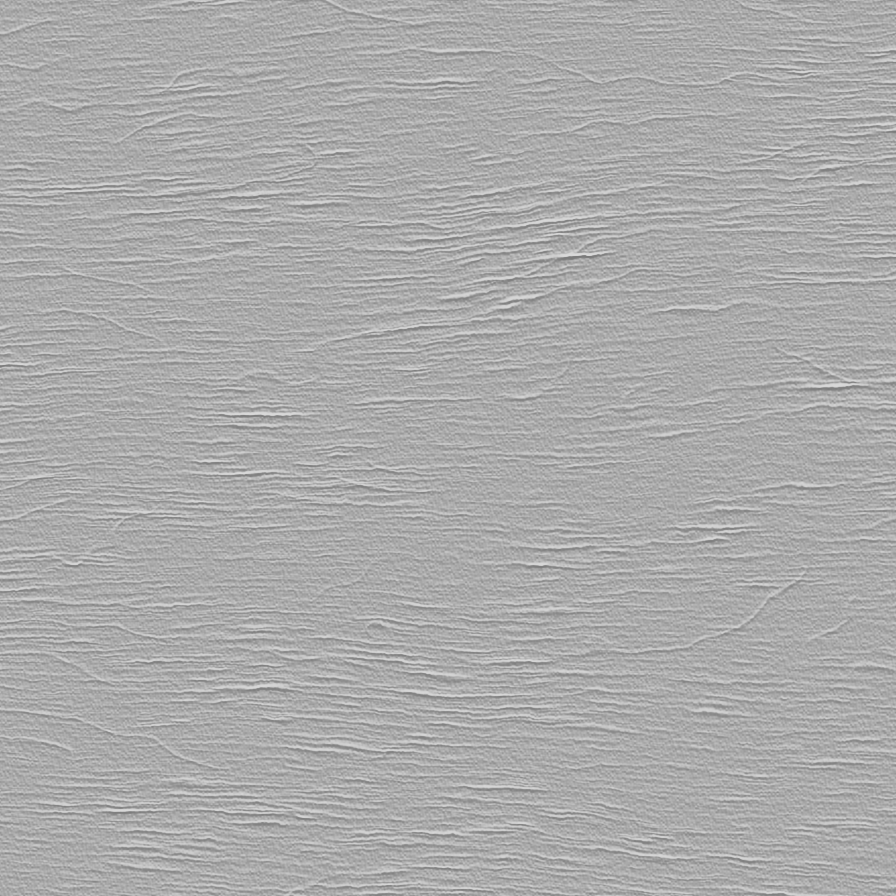
Reproduce this texture map procedurally as a WebGL 1 fragment shader.

```glsl
precision highp float;
uniform vec2 u_resolution;

#define BASE_GREY 0.664
#define RELIEF 0.135
#define FINE_RELIEF 0.085
#define RING_RELIEF 0.13
#define GRAIN_RELIEF 0.125
#define FIBRE_GRID vec2(14.0, 120.0)
#define FINE_GRID vec2(30.0, 190.0)
#define RING_COUNT 17.0
#define GRAIN_SCALE 440.0
#define MAX_CONTRAST 0.2

float hash(vec2 p) {
  vec3 q = fract(p.xyx * vec3(0.1031, 0.1030, 0.0973));
  q += dot(q, q.yzx + 33.33);
  return fract((q.x + q.y) * q.z);
}

float noise(vec2 p) {
  vec2 cell = floor(p);
  vec2 f = p - cell;
  f = f * f * (3.0 - 2.0 * f);
  float low = mix(hash(cell), hash(cell + vec2(1.0, 0.0)), f.x);
  float high = mix(hash(cell + vec2(0.0, 1.0)), hash(cell + 1.0), f.x);
  return mix(low, high, f.y);
}

// Light on a thin ridge seen from above: bright upper flank, dimmer lower flank
float flank(float s) {
  return s * exp(0.5 - 0.5 * s * s) * (s > 0.0 ? 1.1 : 0.85);
}

// Bends the fibres: rising in the upper part, falling in the lower part
vec2 bendGrain(vec2 p) {
  float y = p.y - 0.06 * (p.x - 0.5) * sin(4.0 * (p.y - 0.38));
  y += 0.004 * sin(8.0 * p.x + 7.0 * p.y) + 0.002 * sin(17.0 * p.x - 11.0 * p.y + 2.0);
  y += 0.009 * noise(p * vec2(4.0, 12.0) + 7.0);
  y += 0.0036 * noise(p * vec2(26.0, 46.0) + 19.0);
  y += 0.0019 * noise(p * vec2(85.0, 110.0) + 31.0);
  y += 0.0011 * noise(p * vec2(210.0, 190.0) + 43.0);
  return vec2(p.x, y);
}

// Cellular fibres: one tapered ridge of random length per stretched cell
float fibres(vec2 p, vec2 grid, float width, float seed) {
  vec2 q = p * grid;
  vec2 home = floor(q);
  float light = 0.0;
  for (int j = -1; j <= 1; j++) {
    for (int i = -1; i <= 1; i++) {
      vec2 cell = home + vec2(float(i), float(j));
      vec2 key = cell + seed;
      vec2 offset = q - cell - vec2(hash(key), hash(key + 57.3));
      float reach = mix(0.2, 1.0, hash(key + 113.7));
      float along = offset.x / reach;
      float taper = max(0.0, 1.0 - along * along);
      float pick = hash(key + 171.1);
      float strength = mix(0.25, 1.4, pick * pick);
      light += taper * strength * flank(offset.y / (grid.y * width));
    }
  }
  return light;
}

// Growth rings: a folded field whose contours close in pointed arches
float ringField(vec2 p) {
  return p.y * RING_COUNT + 2.6 * noise(p * vec2(4.0, 14.0) + 3.0)
    + 0.35 * noise(p * vec2(24.0, 50.0) + 11.0);
}

float rings(vec2 p, float width) {
  float e = 0.0012;
  float field = ringField(p);
  vec2 slope = vec2(ringField(p + vec2(e, 0.0)), ringField(p + vec2(0.0, e))) - field;
  slope /= e;
  float steepness = max(length(slope), 14.0);
  float distanceToRing = (fract(field) - 0.5) / steepness;
  return flank(distanceToRing / width) * slope.y / steepness;
}

void main() {
  vec2 p = gl_FragCoord.xy / u_resolution;
  vec2 bent = bendGrain(p);

  // Rough and calm patches
  float patches = noise(bent * vec2(4.0, 13.0) + 41.0) * 0.6
    + noise(bent * vec2(11.0, 36.0) + 67.0) * 0.4;
  float rough = mix(0.4, 1.55, smoothstep(0.28, 0.72, patches));
  float broken = smoothstep(0.35, 0.7, noise(p * vec2(9.0, 22.0) + 83.0));

  float light = RELIEF * rough * fibres(bent, FIBRE_GRID, 0.00135, 5.0);
  light += FINE_RELIEF * mix(1.0, rough, 0.4) * fibres(bent, FINE_GRID, 0.00105, 229.0);
  light += RING_RELIEF * broken * rings(bent, 0.0014);

  // Fine sandy tooth, lit from above
  vec2 g = p * GRAIN_SCALE;
  light += GRAIN_RELIEF * (noise(g) - noise(g + vec2(0.25, 0.9)));

  // Soft limit on the brightest and darkest edges
  light /= sqrt(1.0 + light * light / (MAX_CONTRAST * MAX_CONTRAST));
  gl_FragColor = vec4(vec3(BASE_GREY + light), 1.0);
}
```
